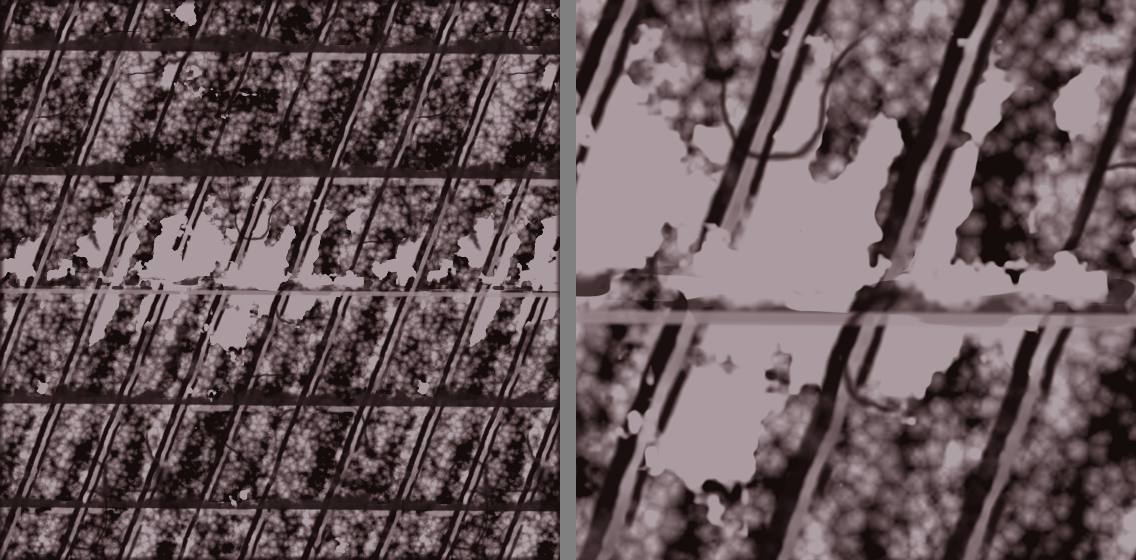
Left, the full canvas; right, a detail of the centre.
Reproduce this texture procedurally as a Shadertoy shader.

```glsl
// Weathered leaning slats in five seamed rows, mottled brown with pale worn patches.

const float TAU = 6.2831853;
const float REPEAT = 0.68;    // width after which the surface repeats
const float SLATS = 6.0;      // slats in one repeat
const float LEAN = 0.38;      // sideways shift per unit of height
const vec3 SOOT = vec3(0.08, 0.042, 0.042);
const vec3 PALE = vec3(0.68, 0.63, 0.65);
const vec3 WARMTH = vec3(0.035, 0.004, 0.008);

float hash(vec2 p) {
    vec3 q = fract(p.xyx * 0.1031);
    q += dot(q, q.yzx + 33.33);
    return fract((q.x + q.y) * q.z);
}

// Value noise that wraps after a whole number of cells in x
float noise(vec2 p, float period) {
    vec2 i = floor(p), f = fract(p);
    f = f * f * (3.0 - 2.0 * f);
    float x0 = mod(i.x, period), x1 = mod(i.x + 1.0, period);
    return mix(mix(hash(vec2(x0, i.y)), hash(vec2(x1, i.y)), f.x),
               mix(hash(vec2(x0, i.y + 1.0)), hash(vec2(x1, i.y + 1.0)), f.x), f.y);
}

float fbm(vec2 p, float period) {
    float sum = 0.0, amp = 0.46;
    for (int i = 0; i < 4; i++) {
        sum += amp * noise(p, period);
        p = p * 2.0 + vec2(0.0, 17.0);
        period *= 2.0;
        amp *= 0.6;
    }
    return sum;
}

// Distance to the nearest of one scattered point per cell
float pebbles(vec2 p, float period) {
    vec2 cell = floor(p);
    float nearest = 2.0;
    for (int k = 0; k < 9; k++) {
        vec2 c = cell + vec2(k % 3 - 1, k / 3 - 1);
        vec2 id = vec2(mod(c.x, period), c.y);
        vec2 point = c + vec2(hash(id + 0.5), hash(id + 71.5));
        nearest = min(nearest, distance(p, point));
    }
    return nearest;
}

// Soft-edged stripe around d = 0
float stripe(float d, float halfWidth, float soft) {
    return 1.0 - smoothstep(halfWidth - soft, halfWidth + soft, abs(d));
}

// Row coordinate: whole numbers lie on seams, rows widen slowly upward
float rowCoord(float y) {
    return (sqrt(0.0324 + 0.0248 * (y - 0.102)) - 0.18) / 0.0124;
}

// Mottled face: long streaks, a dark band along each slat, grain and pebbles
float faceTone(vec2 p, float s, float y, float row) {
    float slat = mod(floor(s), SLATS);
    float streak = noise(vec2(s * 4.0, y * 3.5 + row * 5.0), SLATS * 4.0);
    float center = 0.52 + 0.22 * hash(vec2(slat, row + 20.0));
    float grain = fbm(p * 36.0, 36.0);
    float tone = 0.55 + 0.65 * (streak - 0.5) + 1.45 * (grain - 0.5);
    tone -= 0.34 * stripe(fract(s) - center + 0.25 * (grain - 0.5), 0.15, 0.07);
    tone += 0.75 * (0.42 - pebbles(p * 54.0, 54.0));
    return tone - 0.22 * smoothstep(0.70, 0.80, noise(p * 14.0, 14.0));
}

// Joint between slats: dark groove, bright sliver, second groove
float addRails(float tone, float s, float row, float rough) {
    float d = fract(s + 0.5) - 0.5;
    float slat = mod(floor(s + 0.5), SLATS);
    float variation = hash(vec2(slat, row + 40.0));
    float worn = smoothstep(0.3, 0.5, rough);
    float twin = smoothstep(0.15, 0.4, variation);
    tone = mix(tone, 0.02, stripe(d, 0.036 + 0.02 * variation, 0.02) * mix(0.7, 1.0, worn));
    tone = mix(tone, 0.35 + 0.8 * rough, stripe(d - 0.087, 0.03, 0.018) * twin);
    return mix(tone, 0.04, stripe(d - 0.15, 0.028, 0.02) * twin * worn);
}

void mainImage(out vec4 fragColor, in vec2 fragCoord) {
    vec2 uv = fragCoord / iResolution.xy;
    vec2 p = uv / REPEAT;
    float y = uv.y + 0.008 * (uv.x - 0.5);
    float rough = fbm(p * 18.0 + vec2(0.0, 9.0), 18.0);

    // Straight leaning slats of slightly uneven width
    float s = (uv.x - 0.052 - LEAN * (uv.y - 0.479)) * SLATS / REPEAT;
    s += 0.22 * (noise(vec2(s, 3.0), SLATS) - 0.5) + 0.07 * (rough - 0.5);

    // Rows and their nearest seam
    float r = rowCoord(y);
    float row = floor(r);
    float seam = floor(r + 0.5);
    float d = (r - seam) * 0.205;
    float middle = 1.0 - step(0.5, abs(seam - 2.0));

    // Faces brighten towards the top of each row, ending in a pale ledge
    float tone = faceTone(p, s, uv.y, row) + 0.22 * (fract(r) - 0.5);
    float ledge = stripe(d + 0.019, 0.006, 0.003) * smoothstep(0.42, 0.56, rough);
    tone = mix(tone, 0.9, 0.8 * ledge);

    // Pale wear running from the middle seam along the slats
    float spread = exp(-pow((y - 0.505) / 0.13, 2.0));
    float crest = 0.5 + 0.5 * cos(TAU * (uv.x - 0.38) / REPEAT);
    float flakes = 0.6 * noise(vec2(s * 4.0, uv.y * 7.0 + 2.0), SLATS * 4.0) + 0.8 * rough;
    float wear = smoothstep(1.07, 1.12, flakes + spread * (0.34 + 0.20 * crest));
    tone = mix(tone, 0.97, wear);
    tone = addRails(tone, s, row, rough);
    float bare = rough + 0.16 * crest + 0.4 * stripe(y - 0.508, 0.026, 0.026) - 0.2;
    tone = mix(tone, 0.97, smoothstep(0.68, 0.73, bare));

    // Seams: crisp below, ragged above; the middle one is broken
    float gap = smoothstep(-0.015, -0.011, d);
    gap *= 1.0 - smoothstep(0.002, 0.016, d + 0.06 * (rough - 0.5));
    float chips = smoothstep(0.52, 0.60, noise(p * vec2(26.0, 70.0), 26.0));
    tone = mix(tone, 0.20 * rough, gap * mix(0.92, 0.8 * chips, middle));
    tone = mix(tone, 0.9, middle * stripe(d + 0.010, 0.004, 0.002) * 0.75);

    // Stray curved cracks and darkened border
    float contour = abs(noise(p * 9.0 + 7.0, 9.0) + 0.12 * (rough - 0.5) - 0.5);
    float cracks = stripe(contour, 0.02, 0.02) * smoothstep(0.6, 0.7, noise(p * 7.0, 7.0));
    tone *= 1.0 - 0.75 * cracks;
    vec2 edge = min(uv, 1.0 - uv);
    tone *= mix(0.35, 1.0, smoothstep(0.0, 0.010, min(edge.x, edge.y)));

    tone = clamp(tone, 0.0, 1.0);
    vec3 color = mix(SOOT, PALE, tone) + WARMTH * 4.0 * tone * (1.0 - tone);
    fragColor = vec4(color, 1.0);
}
```
